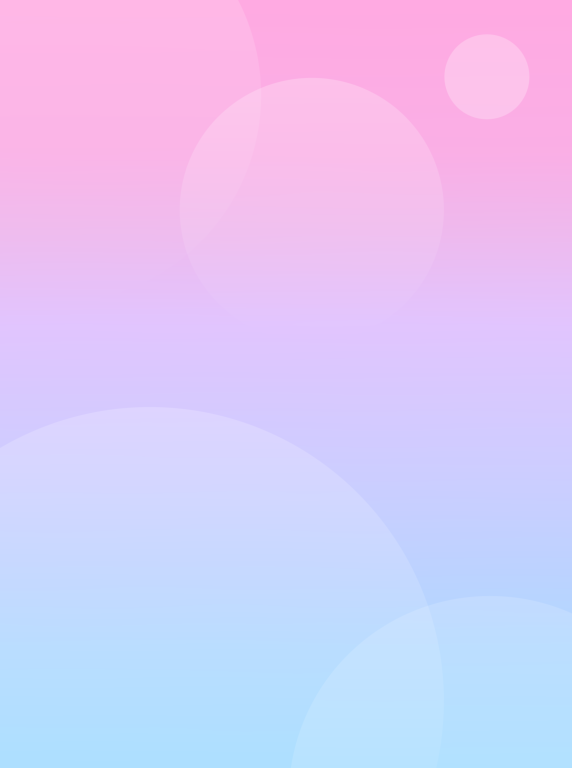
A Shadertoy shader for this background:

```glsl
vec2 cornerGradient(vec2 cell) {
    float angle = 6.2832 * fract(sin(dot(cell, vec2(127.1, 311.7))) * 4375.85);
    return vec2(cos(angle), sin(angle));
}

float gradientNoise(vec2 p) {
    vec2 cell = floor(p), f = fract(p);
    vec2 s = f * f * (3.0 - 2.0 * f);
    vec2 e = vec2(1.0, 0.0);
    float low = mix(dot(cornerGradient(cell), f),
                    dot(cornerGradient(cell + e.xy), f - e.xy), s.x);
    float high = mix(dot(cornerGradient(cell + e.yx), f - e.yx),
                     dot(cornerGradient(cell + e.xx), f - e.xx), s.x);
    return mix(low, high, s.y);
}

// Vertical sky gradient, from blue at the bottom to pink at the top
vec3 skyColor(float y) {
    vec3 color = vec3(0.65, 0.865, 1.0);
    color = mix(color, vec3(0.69, 0.85, 1.0), clamp(y / 0.15, 0.0, 1.0));
    color = mix(color, vec3(0.735, 0.825, 1.0), clamp((y - 0.15) / 0.10, 0.0, 1.0));
    color = mix(color, vec3(0.80, 0.805, 1.0), clamp((y - 0.25) / 0.13, 0.0, 1.0));
    color = mix(color, vec3(0.885, 0.77, 0.995), clamp((y - 0.38) / 0.20, 0.0, 1.0));
    color = mix(color, vec3(0.935, 0.725, 0.93), clamp((y - 0.58) / 0.12, 0.0, 1.0));
    color = mix(color, vec3(0.98, 0.685, 0.90), clamp((y - 0.70) / 0.10, 0.0, 1.0));
    return mix(color, vec3(1.0, 0.665, 0.885), clamp((y - 0.80) / 0.20, 0.0, 1.0));
}

// White veil whose opacity runs from the bottom to the top of a disc
vec3 addDisc(vec3 color, vec2 p, vec2 center, float radius, vec2 opacity) {
    vec2 d = p - center;
    float edge = 0.75 / iResolution.y;
    float cover = 1.0 - smoothstep(-edge, edge, length(d) - radius);
    float height = clamp(0.5 + 0.5 * d.y / radius, 0.0, 1.0);
    return mix(color, vec3(1.0), cover * mix(opacity.x, opacity.y, height));
}

void mainImage(out vec4 fragColor, in vec2 fragCoord) {
    vec2 p = fragCoord / iResolution.y;

    // Sky with faint horizontal streaks
    vec3 color = skyColor(p.y + 0.006 * gradientNoise(p * vec2(5.0, 70.0)));

    // Upper discs
    color = addDisc(color, p, vec2(0.069, 0.876), 0.271, vec2(0.0, 0.22));
    color = addDisc(color, p, vec2(0.406, 0.7266), 0.172, vec2(0.0, 0.25));
    color = addDisc(color, p, vec2(0.634, 0.900), 0.0553, vec2(0.27, 0.27));

    // Lower discs
    color = addDisc(color, p, vec2(0.195, 0.087), 0.383, vec2(0.0, 0.20));
    color = addDisc(color, p, vec2(0.638, -0.038), 0.262, vec2(0.10, 0.15));

    fragColor = vec4(color, 1.0);
}
```
